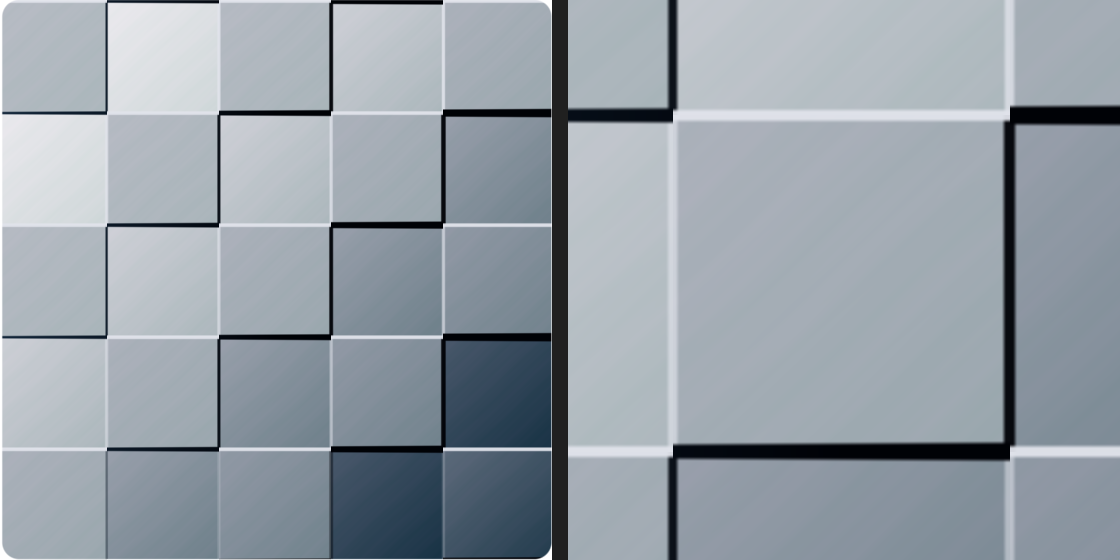
Left, the full canvas; right, a detail of the centre.
Write a WebGL 2 fragment shader that draws this pattern.

```glsl
#version 300 es
precision highp float;
// A 5 by 5 checkerboard of brushed steel tiles with bevelled seams, darkening to the lower right.

uniform vec2 u_resolution;
out vec4 fragColor;

float hash(vec2 cell) {
  return fract(sin(dot(cell, vec2(127.1, 311.7))) * 4375.85);
}

float roundedBox(vec2 p, vec2 halfSize, float radius) {
  vec2 q = abs(p) - halfSize + radius;
  return length(max(q, 0.0)) + min(max(q.x, q.y), 0.0) - radius;
}

float band(float dist, float halfWidth, float soft) {
  return 1.0 - smoothstep(halfWidth - soft, halfWidth + soft, abs(dist));
}

// Cool steel: the darker the tone, the stronger the blue cast.
vec3 steel(float tone) {
  return tone + vec3(0.0, 0.1, 0.19) * (1.0 - tone);
}

// Diagonal shade of one tile; t runs from its top left to its bottom right.
float tileTone(vec2 cell, float t) {
  float diagonal = cell.x + cell.y;
  float k = floor(diagonal * 0.5);
  if (mod(diagonal, 2.0) > 0.5) {
    return 0.91 - 0.06 * k - 0.05 * k * k - (0.09 + 0.03 * k) * t;
  }
  float cube = k * k * k;
  return 0.71 - 0.0055 * cube - (0.03 + 0.003 * cube) * t;
}

// Faint brushed streaks, shifted from tile to tile.
float streaks(vec2 g, vec2 cell) {
  float across = g.x + g.y * 1.12;
  float along = g.x - g.y;
  float phase = 6.28 * hash(cell);
  float wobble = 0.5 * sin(along * 5.0 + phase);
  return 0.5 * sin(across * 17.0 + phase + wobble)
       + 0.3 * sin(across * 43.0 - phase + wobble)
       + 0.2 * sin(across * 91.0 + along * 3.0);
}

void main() {
  vec2 p = gl_FragCoord.xy / u_resolution;
  p = vec2(p.x * 0.984, 1.0 - p.y);
  float pixel = 1.0 / u_resolution.y;

  // Tile grid, rows counted downward
  vec2 g = p * 4.997 + vec2(0.05, -0.009);
  vec2 cell = floor(g);
  vec2 local = fract(g);
  float soft = max(5.0 * pixel, 0.008);

  // Tile faces
  float t = 0.5 * (local.x + local.y);
  float brush = streaks(g, cell);
  vec3 color = steel(tileTone(max(cell, 0.0), t) + 0.006 * brush);
  color += vec3(0.008, -0.004, 0.004) * (1.0 - 2.0 * t + 0.6 * brush);

  // Seams: dark to the right of and below even tiles, light elsewhere
  vec2 seam = floor(g + 0.5);
  vec2 dist = g - seam;
  vec3 shadow = mix(vec3(0.07, 0.15, 0.23), vec3(0.0, 0.006, 0.025), clamp(g.x / 2.5, 0.0, 1.0));
  vec3 shine = vec3(0.88, 0.89, 0.92);
  float lastRow = step(4.0, cell.y);

  if (mod(seam.x + cell.y, 2.0) > 0.5) {
    float edge = band(dist.x, 0.0065 + 0.0034 * seam.x, soft);
    color = mix(color, shadow, edge * mix(0.95, 0.45, lastRow));
  } else {
    float edge = band(dist.x, 0.014, soft);
    color = mix(color, shine, edge * (0.9 - 0.12 * cell.y) * (1.0 - 0.5 * lastRow));
  }

  if (mod(cell.x + seam.y, 2.0) > 0.5) {
    color = mix(color, shadow, band(dist.y, 0.010 + 0.0055 * g.x, soft));
  } else {
    color = mix(color, shine, 0.95 * band(dist.y, 0.016, soft));
  }

  // Rounded panel on white
  float panel = roundedBox(p - vec2(0.4935, 0.4992), vec2(0.4895, 0.4992), 0.03);
  color = mix(color, vec3(1.0), smoothstep(-pixel, pixel, panel));
  fragColor = vec4(clamp(color, 0.0, 1.0), 1.0);
}
```
